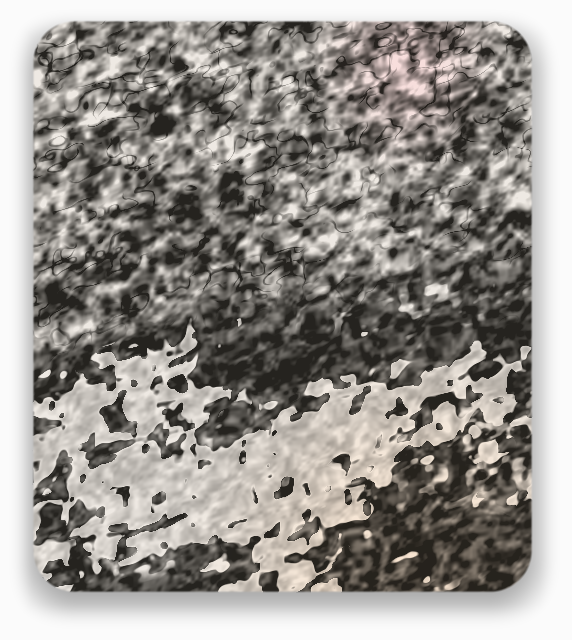
Reproduce this texture procedurally as a Shadertoy shader.

```glsl
const vec3 INK = vec3(0.145, 0.138, 0.122);
const vec3 CHALK = vec3(0.89, 0.87, 0.845);
const vec3 ROSE = vec3(1.04, 0.95, 0.97);
const vec3 SAND = vec3(1.04, 0.98, 0.92);

float hash(vec2 cell, float seed) {
    uvec3 v = uvec3(ivec3(cell, seed));
    uint h = v.x * 1597334677u ^ v.y * 3812015801u ^ v.z * 2798796415u;
    h = (h ^ (h >> 15)) * 2246822519u;
    h = (h ^ (h >> 13)) * 3266489917u;
    return float((h ^ (h >> 16)) >> 8) / 16777216.0;
}

// Wraps a sheared lattice: cells = columns, rows, rows climbed per width
float corner(vec2 cell, vec3 cells, float seed) {
    float turn = floor(cell.x / cells.x);
    cell = vec2(cell.x - turn * cells.x, mod(cell.y + turn * cells.z, cells.y));
    return hash(cell, seed);
}

float noise(vec2 uv, vec3 cells, float seed) {
    vec2 q = vec2(uv.x * cells.x, uv.y * cells.y - uv.x * cells.z);
    vec2 i = floor(q), f = q - i;
    f = f * f * (3.0 - 2.0 * f);
    float low = mix(corner(i, cells, seed), corner(i + vec2(1, 0), cells, seed), f.x);
    float high = mix(corner(i + vec2(0, 1), cells, seed), corner(i + vec2(1, 1), cells, seed), f.x);
    return mix(low, high, f.y);
}

float fbm(vec2 uv, vec3 cells, int octaves, float seed) {
    float sum = 0.0, weight = 0.5, total = 0.0;
    for (int k = 0; k < octaves; k++) {
        sum += weight * noise(uv, cells, seed + float(k));
        total += weight;
        weight *= 0.55;
        cells *= 2.0;
    }
    return sum / total;
}

float roundedBox(vec2 p, vec2 halfSize, float radius) {
    vec2 d = abs(p) - halfSize + radius;
    return length(max(d, 0.0)) + min(max(d.x, d.y), 0.0) - radius;
}

// Thin dark lines along the middle level of a noise field
float cracks(vec2 uv, vec3 cells, float width, float seed) {
    float level = abs(fbm(uv, cells, 2, seed) - 0.5);
    float gate = smoothstep(0.45, 0.65, noise(uv, vec3(20, 32, 8), seed + 7.0));
    return gate * (1.0 - smoothstep(width * 0.2, width, level));
}

// Mottled pale stone
float paleStone(vec2 uv, float grain) {
    float clouds = fbm(uv, vec3(5, 12, 3), 3, 20.0) - 0.5;
    float blotches = fbm(uv, vec3(32, 44, 11), 2, 30.0) - 0.5;
    float tone = 0.53 + 0.85 * clouds + 1.05 * blotches + 1.35 * grain;
    tone -= 0.4 * cracks(uv, vec3(18, 36, 9), 0.03, 40.0);
    return tone - 0.35 * cracks(uv, vec3(40, 56, 14), 0.07, 50.0);
}

// Dark stone with grey flecks
float darkStone(vec2 uv, float grain) {
    float flecks = smoothstep(0.57, 0.75, fbm(uv, vec3(44, 64, 16), 2, 60.0));
    float region = smoothstep(0.3, 0.7, noise(uv, vec3(8, 16, 4), 65.0));
    float bands = fbm(uv, vec3(4, 16, 4), 3, 70.0) - 0.5;
    return 0.14 + 1.0 * grain + 0.35 * bands + 0.65 * flecks * region;
}

// Signed level of the white mineral: positive inside, ragged at the rim
float mineralLevel(vec2 uv) {
    float body = fbm(uv, vec3(4, 12, 3), 3, 83.0);
    float lobes = fbm(uv, vec3(36, 44, 11), 2, 90.0) - 0.5;
    float pits = smoothstep(0.62, 0.82, noise(uv, vec3(56, 64, 16), 95.0));
    return body + 0.42 * lobes - 0.2 * pits - 0.545;
}

vec3 stone(vec2 uv) {
    vec2 bend = vec2(noise(uv, vec3(28, 32, 8), 1.0), noise(uv, vec3(28, 32, 8), 2.0)) - 0.5;
    vec2 w = uv + 0.01 * bend;
    float grain = fbm(w, vec3(64, 84, 21), 2, 10.0) - 0.5;

    // Pale layer above, dark layer below
    float drift = fbm(uv, vec3(4, 8, 2), 4, 100.0) - 0.5;
    float rise = uv.y - 0.46 - 0.10 * uv.x + 0.22 * drift;
    float tone = mix(darkStone(w, grain), paleStone(w, grain), smoothstep(-0.04, 0.06, rise));

    // White patches in the dark layer
    float level = mineralLevel(w) - 0.6 * smoothstep(-0.08, 0.08, rise);
    float rim = 1.0 - smoothstep(0.0, 0.09, level);
    float white = 0.87 + 0.12 * rim + 0.5 * grain;
    tone -= 0.1 * smoothstep(-0.07, -0.01, level);
    tone = mix(tone, white, smoothstep(-0.012, 0.022, level));

    // Faint stains
    vec3 color = mix(INK, CHALK, clamp(tone, 0.0, 1.06));
    float rose = 1.0 - smoothstep(0.0, 0.2, length(uv - vec2(0.71, 0.9)));
    float sand = 1.0 - smoothstep(0.05, 0.5, length(uv - vec2(0.75, 0.05)));
    return color * mix(vec3(1), ROSE, rose) * mix(vec3(1), SAND, sand);
}

void mainImage(out vec4 fragColor, in vec2 fragCoord) {
    vec2 uv = fract(fragCoord / iResolution.xy);
    vec2 scale = vec2(iResolution.x / iResolution.y, 1.0);
    vec2 p = (uv - vec2(0.494, 0.521)) * scale;
    vec2 slabSize = vec2(0.436, 0.446) * scale;

    // Soft shadow, gone at every border
    float shadowEdge = roundedBox(p + vec2(0.0, 0.018), slabSize, 0.07);
    vec2 border = min(uv, 1.0 - uv);
    float fade = smoothstep(0.006, 0.06, min(border.x, border.y));
    float shadow = 0.32 * fade * (1.0 - smoothstep(-0.03, 0.055, shadowEdge));
    vec3 backdrop = vec3(0.985 - shadow);

    float slab = roundedBox(p, slabSize, 0.065);
    float cover = 1.0 - smoothstep(-0.003, 0.002, slab);
    fragColor = vec4(mix(backdrop, stone(uv), cover), 1.0);
}
```
